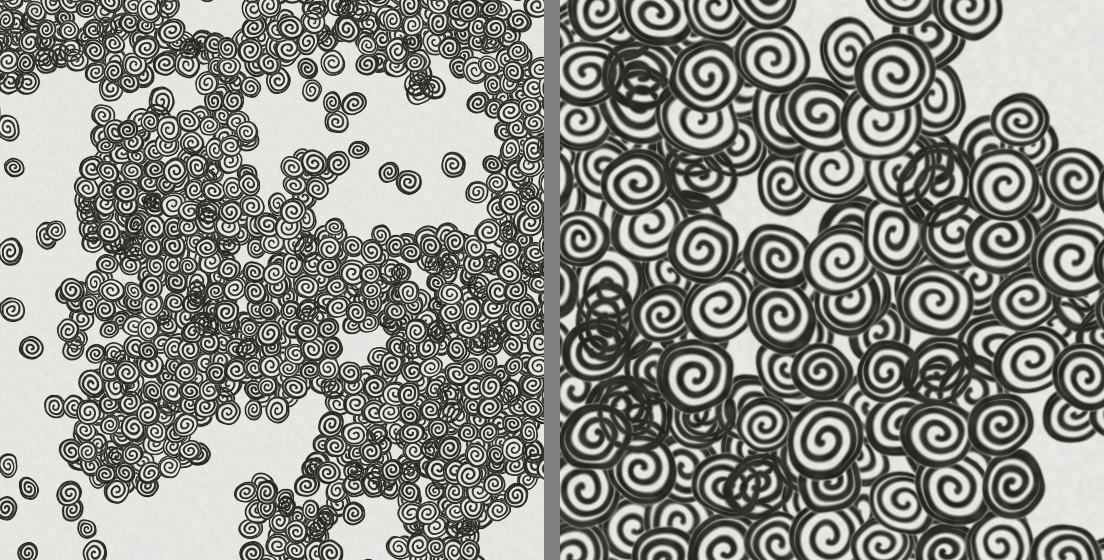
Left: the whole. Right: its middle third, enlarged.
Write a WebGL 2 fragment shader that draws this pattern.

```glsl
#version 300 es
precision highp float;
// Crowded clusters of small hand-inked spirals on pale, grainy paper.

uniform vec2 u_resolution;
out vec4 outColor;

const float TAU = 6.2831853;

float hash(vec2 p) {
    return fract(sin(dot(p, vec2(127.1, 311.7))) * 43758.5453);
}

float valueNoise(vec2 p) {
    vec2 i = floor(p), f = fract(p);
    f = f * f * (3.0 - 2.0 * f);
    return mix(mix(hash(i), hash(i + vec2(1, 0)), f.x),
               mix(hash(i + vec2(0, 1)), hash(i + vec2(1, 1)), f.x), f.y);
}

// Decides where spirals crowd together and where paper is left open
float crowding(vec2 p) {
    return 0.68 * valueNoise(p * 6.5 + 3.7) + 0.32 * valueNoise(p * 14.0 + 21.3);
}

// Distance to the centre line of a spiral that closes into a ring
float spiralDistance(vec2 q, float radius) {
    float r = length(q);
    float pitch = radius * 0.41;
    float start = radius * 0.13;
    float turn = fract(atan(q.y, q.x) / TAU);
    float lap = max(round((r - start) / pitch - turn), 0.0);
    float arm = min(start + pitch * (lap + turn), radius);
    float tip = length(q - vec2(start, 0.0));
    return min(min(abs(r - arm), abs(r - radius)), tip);
}

// Paints one layer of spirals over the ink below it
float paintLayer(float ink, vec2 p, float layer, float blur) {
    const float cellSize = 0.036;
    vec2 shift = vec2(0.47, 0.53) * layer;
    vec2 home = floor(p / cellSize + shift);

    for (int y = -1; y <= 1; y++)
    for (int x = -1; x <= 1; x++) {
        vec2 cell = home + vec2(x, y);
        vec2 seed = cell + 57.0 * layer;
        vec2 jitter = vec2(hash(seed + 1.3), hash(seed + 7.9)) - 0.5;
        vec2 centre = (cell + 0.5 - shift + 0.6 * jitter) * cellSize;

        // Full in the crowds, a few strays in the open
        bool crowded = crowding(centre) > 0.455;
        float chance = crowded ? mix(0.96, 0.8, layer) : 0.15 * (1.0 - layer);
        if (hash(seed + 13.7) > chance) continue;

        // Random turn, handedness, squash and wobble
        float angle = TAU * hash(seed + 19.1);
        float c = cos(angle), s = sin(angle);
        vec2 q = mat2(c, -s, s, c) * (p - centre);
        q.y *= hash(seed + 23.3) < 0.75 ? 1.0 : -1.0;
        q *= vec2(1.0, mix(0.95, 1.18, hash(seed + 29.9)));
        q *= 1.0 + 0.05 * sin(2.0 * atan(q.y, q.x) + angle * 3.0);

        float radius = mix(0.0165, 0.0228, hash(seed + 31.7));
        float halfPen = mix(0.0016, 0.0022, hash(seed + 37.1));
        float stroke = 1.0 - smoothstep(-blur, blur, spiralDistance(q, radius) - halfPen);
        float inside = 1.0 - smoothstep(-blur, blur, length(q) - radius - halfPen);

        // Most spirals hide those behind, some cross over them
        float hidden = mix(ink, stroke, inside);
        ink = hash(seed + 41.3) < 0.82 ? hidden : max(ink, stroke);
    }
    return ink;
}

void main() {
    vec2 p = gl_FragCoord.xy / u_resolution.y;
    float blur = max(0.0013, 0.6 / u_resolution.y);

    // Slight tremor of the hand
    vec2 tremor = vec2(valueNoise(p * 70.0), valueNoise(p * 70.0 + 40.0)) - 0.5;
    vec2 drawn = p + 0.0025 * tremor;

    float ink = paintLayer(0.0, drawn, 1.0, blur);
    ink = paintLayer(ink, drawn, 0.0, blur);

    // Paper tooth and uneven ink
    float grain = valueNoise(p * 330.0) - 0.5;
    vec3 paper = vec3(0.90, 0.90, 0.89) + 0.035 * grain;
    vec3 inkColor = mix(vec3(0.13, 0.13, 0.11), vec3(0.23, 0.22, 0.21),
                        valueNoise(p * 180.0 + 9.0));
    outColor = vec4(mix(paper, inkColor, ink), 1.0);
}
```
